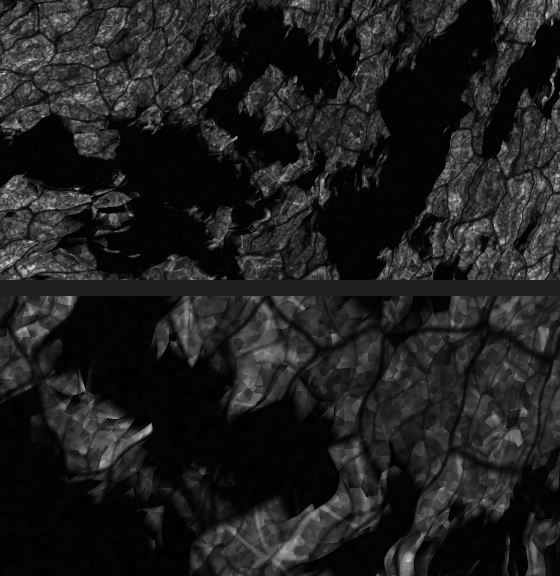
Top, the full canvas; bottom, a detail of the centre.
Give the GLSL for this texture, as a Shadertoy shader.

```glsl
// A dark, fractured rock face: slanting slabs cut by deep black gullies.
// Layers of tilted cellular facets, stretched along the bedding, give both
// the stone tones and the ragged shadow outlines; veins and grain lie on top.

const int GULLIES = 9;

vec2 hash2(vec2 p) {
    vec3 q = fract(p.xyx * vec3(0.1031, 0.1030, 0.0973));
    q += dot(q, q.yzx + 33.33);
    return fract((q.xx + q.yz) * q.zy);
}

// Cellular facets: x = height of a tilted plane per cell, y = gap to the border
vec2 facets(vec2 p) {
    vec2 base = floor(p), nearOffset = vec2(0.0), nearId = vec2(0.0);
    float nearest = 9.0, second = 9.0;
    for (int j = -1; j <= 1; j++)
    for (int i = -1; i <= 1; i++) {
        vec2 id = base + vec2(i, j);
        vec2 offset = id + hash2(id) - p;
        float d = length(offset);
        if (d < nearest) {
            second = nearest;
            nearest = d;
            nearOffset = offset;
            nearId = id;
        } else {
            second = min(second, d);
        }
    }
    float level = 1.2 * hash2(nearId + 71.3).x - 0.6;
    vec2 tilt = hash2(nearId + 19.7) - 0.5;
    return vec2(level + 1.3 * dot(nearOffset, tilt), second - nearest);
}

// Layered sines that bend straight borders
vec2 wobble(vec2 p) {
    vec2 w = vec2(0.0);
    float amp = 0.018, freq = 9.0;
    for (int i = 0; i < 4; i++) {
        w += amp * sin(freq * p.yx + vec2(1.3, 4.1) * float(i + 1) + 30.0 * w.yx);
        p = mat2(0.8, 0.6, -0.6, 0.8) * p;
        amp *= 0.55;
        freq *= 2.1;
    }
    return w;
}

// Bedding coordinates: x along the slabs, y across; steeper to the right
vec2 bedding(vec2 p) {
    float angle = mix(0.6, 1.2, smoothstep(0.0, 1.3, p.x));
    float c = cos(angle), s = sin(angle);
    p -= vec2(1.0, 0.5);
    return vec2(c * p.x + s * p.y, c * p.y - s * p.x);
}

float segmentDistance(vec2 p, vec2 a, vec2 b) {
    vec2 ab = b - a;
    return length(p - a - ab * clamp(dot(p - a, ab) / dot(ab, ab), 0.0, 1.0));
}

// Depth of the main gullies, 0 on open slabs to 1 on a gully axis
float gullyDepth(vec2 p) {
    vec4 axes[GULLIES] = vec4[GULLIES](
        vec4(0.00, 0.42, 0.33, 0.40), vec4(0.46, 0.46, 0.86, 0.27),
        vec4(0.55, 0.21, 0.80, 0.04), vec4(0.86, 0.55, 1.20, 0.38),
        vec4(1.20, 0.30, 1.30, 0.05), vec4(1.34, 0.15, 1.50, 0.62),
        vec4(1.50, 0.62, 1.68, 0.95), vec4(1.02, 0.86, 1.16, 0.74),
        vec4(1.74, 0.48, 1.98, 0.88));
    float widths[GULLIES] = float[GULLIES](
        0.13, 0.11, 0.09, 0.10, 0.11, 0.10, 0.06, 0.12, 0.05);
    float depth = 0.0;
    for (int i = 0; i < GULLIES; i++) {
        float d = segmentDistance(p, axes[i].xy, axes[i].zw) / widths[i];
        depth = max(depth, exp(-d * d));
    }
    return depth;
}

float rockTone(vec2 p) {
    vec2 bend = wobble(p);
    vec2 q = bedding(p) + bend;
    vec2 slab = q * vec2(1.0, 2.3);

    vec2 big   = facets(slab * 2.2 + 5.0);
    vec2 mid   = facets(slab * 5.0 + 23.0);
    vec2 chip  = facets(slab * 12.0 + 41.0);
    vec2 flake = facets(slab * 28.0 + 67.0);
    float grain  = facets(p * 105.0 + 11.0).x;
    float streak = facets(q * vec2(12.0, 65.0) + 90.0).x;

    // Stone tone: multiplied facets, brighter towards both sides
    float side = smoothstep(0.25, 0.95, abs(p.x - 1.0));
    float detail = 0.40 * mid.x + 0.40 * chip.x + 0.45 * flake.x
                 + 0.55 * grain + 0.35 * streak;
    float tone = 0.18 * exp(detail + 0.42 * side);

    // Pale broken veins, strongest in the middle
    float vein = 1.0 - smoothstep(0.02, 0.15, facets((p + 1.5 * bend) * 15.0).y);
    float patches = smoothstep(-0.05, 0.35, mid.x + 0.6 * flake.x);
    tone += 0.17 * vein * patches * (1.0 - 0.6 * side);

    // Dark cracks between slabs and chips
    tone *= mix(0.25, 1.0, smoothstep(0.0, 0.10, mid.y));
    tone *= mix(0.60, 1.0, smoothstep(0.0, 0.14, chip.y));

    // Ragged shadow: gullies plus the low facets of the relief
    float relief = 0.50 * big.x + 0.34 * mid.x + 0.26 * chip.x + 0.16 * flake.x;
    float light = 0.42 - gullyDepth(p + bend) + relief;
    float shadowTone = 0.012 + 0.012 * grain;
    return mix(shadowTone, tone, smoothstep(-0.04, 0.15, light));
}

void mainImage(out vec4 fragColor, in vec2 fragCoord) {
    // Four samples per pixel smooth the facet borders
    float tone = 0.0;
    for (int i = 0; i < 4; i++) {
        vec2 jitter = 0.5 * vec2(i & 1, i >> 1) - 0.25;
        tone += 0.25 * rockTone((fragCoord + jitter) / iResolution.y);
    }
    fragColor = vec4(vec3(clamp(tone, 0.0, 1.0)), 1.0);
}
```
